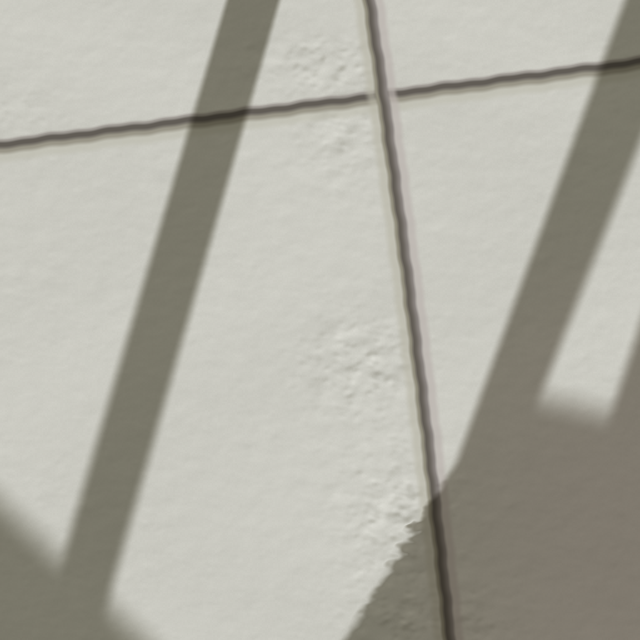
Give the GLSL for this texture, as a WebGL 1 fragment shader.

```glsl
precision highp float;
// Pale plaster tiles with two crossing joints, under soft slanted shadows.
// Shadows are unions of blurred half-planes; relief is the slope of a
// cellular bump field, stronger in worn patches beside the upright joint.
uniform vec2 u_resolution;

vec2 hash2(vec2 c) {
  vec3 q = fract(c.xyx * vec3(0.1031, 0.1030, 0.0973));
  q += dot(q, q.yzx + 33.33);
  return fract((q.xx + q.yz) * q.zy);
}

// Smooth bumps and dents of random height, one per cell.
float bumps(vec2 p) {
  vec2 cell = floor(p), f = fract(p);
  float height = 0.0;
  for (int j = -1; j <= 1; j++) {
    for (int i = -1; i <= 1; i++) {
      vec2 o = vec2(float(i), float(j));
      vec2 r = hash2(cell + o);
      vec2 d = o + r - f;
      height += (hash2(cell + o + 71.0).x - 0.5) * exp(-5.0 * dot(d, d));
    }
  }
  return height;
}

// Light-facing slope of the bumps.
float relief(vec2 p) {
  p += 0.12 * sin(p.yx * 1.7 + 0.6);
  return bumps(p + vec2(-0.12, 0.25)) - bumps(p - vec2(-0.12, 0.25));
}

float edge(float d, float blur) {
  return smoothstep(-blur, blur, d);
}

float spot(vec2 p, vec2 centre, vec2 size) {
  vec2 d = (p - centre) / size;
  return exp(-dot(d, d));
}

float line(float d, float halfWidth, float blur) {
  return 1.0 - smoothstep(halfWidth - blur, halfWidth + blur, abs(d));
}

float shadowMask(vec2 p, float rough) {
  // Narrow bar on the left, blurring as it descends.
  float blur = mix(0.016, 0.006, p.y);
  float bar = edge(p.x - 0.098 - 0.294 * (p.y - 0.128), blur)
            * edge(0.151 + 0.286 * p.y - p.x, blur);
  float corner = edge(0.225 - p.x - 1.05 * p.y, 0.055);

  // Wide bar on the right, opening into the lower shadow.
  float leftSide = max(p.x - 0.612 - 0.3645 * p.y,
                       min(p.x - 0.538 - 0.63 * p.y, 0.30 - p.y));
  float wide = edge(leftSide + rough * 0.035, 0.011);
  float gap = edge(p.x - 0.694 - 0.394 * p.y, 0.014)
            * edge(0.838 + 0.33 * p.y - p.x, 0.014)
            * edge(p.y - 0.365 + 0.25 * (p.x - 0.9), 0.04);
  wide *= 1.0 - gap;
  return 1.0 - (1.0 - bar) * (1.0 - corner) * (1.0 - wide);
}

void main() {
  vec2 p = gl_FragCoord.xy / u_resolution;
  float across = p.y - 0.772 - 0.13 * p.x;
  float upright = p.x - 0.703 + 0.105 * p.y + 0.021 * p.y * p.y;

  // Worn patches
  float worn = spot(p, vec2(0.50, 0.90), vec2(0.08, 0.035))
             + 0.6 * spot(p, vec2(0.54, 0.80), vec2(0.06, 0.07))
             + spot(p, vec2(0.56, 0.43), vec2(0.07, 0.07))
             + spot(p, vec2(0.62, 0.20), vec2(0.07, 0.09))
             + 0.8 * spot(p, vec2(0.66, 0.03), vec2(0.10, 0.06))
             + 0.3 * spot(p, vec2(0.03, 0.83), vec2(0.06, 0.03));
  float coarse = relief(p * vec2(30.0, 46.0) + 0.5 * p.yx);
  float fine = relief(p * vec2(73.0, 104.0) + 9.0);
  float rough = (coarse + fine) * worn;

  // Plaster, gently mottled
  vec3 col = vec3(0.792, 0.790, 0.756);
  col += 0.006 * sin(p.x * 9.0 + 3.0 * sin(p.y * 7.0));
  col += 0.020 * coarse + 0.018 * fine + 0.10 * rough;
  col -= vec3(0.05, 0.055, 0.07) * worn * max(0.0, -fine - 0.5 * coarse);
  col += 0.010 * (hash2(floor(p * 384.0)).x - 0.5);

  // Joint across: pale lips, olive lower rim and dark groove
  float wobble = 0.0008 * sin(p.x * 61.0) + 0.0006 * sin(p.x * 143.0);
  float a = across + wobble;
  col = mix(col, vec3(0.74, 0.735, 0.68), 0.6 * line(a + 0.017, 0.008, 0.006));
  col = mix(col, vec3(0.60, 0.585, 0.53), line(a + 0.006, 0.006, 0.004));
  col = mix(col, vec3(0.38, 0.36, 0.335), line(a - 0.002, 0.0055, 0.004));
  col = mix(col, vec3(0.58, 0.55, 0.53), 0.6 * line(a - 0.009, 0.002, 0.003));

  // Upright joint: olive left rim, groove fading to grey on the right
  float u = upright + 0.0007 * sin(p.y * 75.0) + 0.0005 * sin(p.y * 171.0);
  col = mix(col, vec3(0.72, 0.71, 0.65), 0.6 * line(u + 0.017, 0.007, 0.006));
  col = mix(col, vec3(0.73, 0.70, 0.68), 0.7 * line(u - 0.015, 0.007, 0.005));
  col = mix(col, vec3(0.57, 0.555, 0.49), line(u + 0.007, 0.004, 0.003));
  vec3 groove = mix(vec3(0.38, 0.36, 0.33), vec3(0.56, 0.535, 0.52),
                    smoothstep(-0.003, 0.010, u));
  col = mix(col, groove, line(u - 0.002, 0.0075, 0.003));

  // Shadows, warmer toward the lower right
  float shade = shadowMask(p, rough);
  vec3 tint = mix(vec3(0.60, 0.59, 0.545), vec3(0.635, 0.605, 0.575),
                  smoothstep(0.5, 0.95, p.x) * smoothstep(0.8, 0.2, p.y));
  col *= mix(vec3(1.0), tint, shade);
  gl_FragColor = vec4(clamp(col, 0.0, 1.0), 1.0);
}
```
